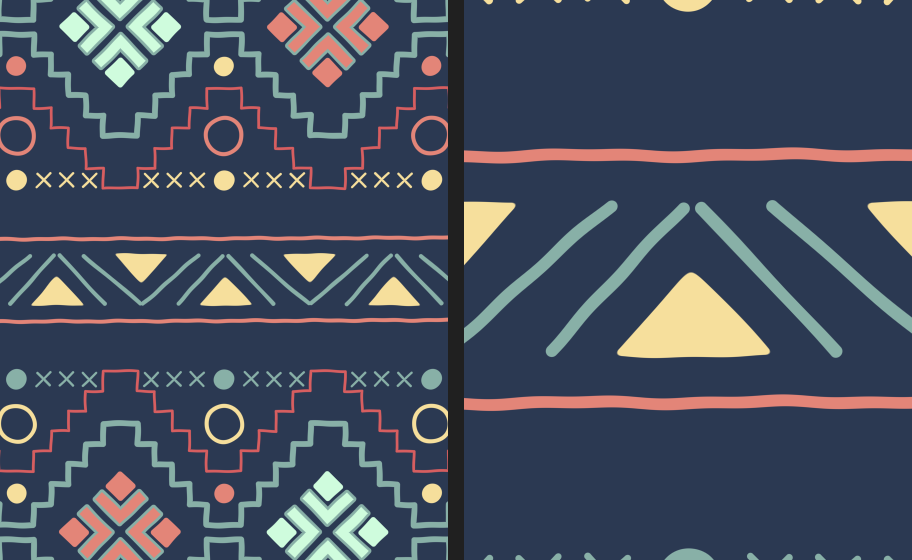
Left: the whole. Right: its middle third, enlarged.
This pattern is drawn by a Shadertoy shader. Its source:

```glsl
// Folk-style bands: stepped zigzags, split diamonds, dots, crosses and a central triangle frieze.

// Lengths are in units of 1/768 of the canvas height.
const float UNITS = 768.0;
const float PERIOD = 284.6;        // stair and diamond repeat
const float FRIEZE_PERIOD = 231.0; // triangle repeat
const float FRIEZE_SHIFT = 2.0;
const float RULE_Y = 56.5;
const float RULE_TILT = 0.0033;
const float CROSS_Y = 136.5;
const float RING_Y = 197.5;
const float RED_STAIR_Y = 262.5;
const float DOT_Y = 293.0;
const float DIAMOND_Y = 346.5;
const float WOBBLE = 0.55;

const vec3 NAVY  = vec3(0.170, 0.222, 0.322);
const vec3 TEAL  = vec3(0.535, 0.690, 0.655);
const vec3 CORAL = vec3(0.890, 0.520, 0.470);
const vec3 RED   = vec3(0.845, 0.370, 0.375);
const vec3 MINT  = vec3(0.810, 0.990, 0.865);
const vec3 CREAM = vec3(0.965, 0.875, 0.610);

float segment(vec2 p, vec2 a, vec2 b) {
    vec2 d = b - a;
    return length(p - a - d * clamp(dot(p - a, d) / dot(d, d), 0.0, 1.0));
}

float roundBox(vec2 p, vec2 halfSize, float r) {
    vec2 d = abs(p) - halfSize + r;
    return length(max(d, 0.0)) + min(max(d.x, d.y), 0.0) - r;
}

// Six treads joined by five risers across half a period
float stair(vec2 p, float riser) {
    float tread = PERIOD / 12.0;
    float d = 1e5;
    for (int i = 0; i < 6; i++) {
        vec2 start = vec2(tread, riser) * float(i);
        vec2 corner = start + vec2(tread, 0.0);
        d = min(d, segment(p, start, corner));
        if (i < 5) d = min(d, segment(p, corner, corner + vec2(0.0, riser)));
    }
    return d;
}

// Soft-cornered triangle standing on its base below the frieze axis
float triangle(vec2 p) {
    float side = dot(vec2(sqrt(p.x * p.x + 9.0), p.y - 7.0), normalize(vec2(39.0, 34.0)));
    vec2 d = vec2(side, -p.y - 35.5) + 3.0;
    return length(max(d, 0.0)) + min(max(d.x, d.y), 0.0) - 3.0;
}

// Slow layered sines give the strokes a hand-drawn edge
vec2 wobble(vec2 p) {
    return sin(p.yx * 0.071 + vec2(0.4, 1.9)) + 0.6 * sin(p.yx * 0.163 + p * 0.047);
}

void paint(inout vec3 col, vec3 ink, float d, float px) {
    col = mix(col, ink, 1.0 - smoothstep(-0.7 * px, 0.7 * px, d));
}

void mainImage(out vec4 fragColor, in vec2 fragCoord) {
    float px = UNITS / iResolution.y;
    vec2 p = (fragCoord - 0.5 * iResolution.xy) * px;
    p.y -= 0.5;
    p += WOBBLE * wobble(p);

    // Mirrored coordinates and alternating colours
    float lower = step(p.y, 0.0);
    float dotOdd = mod(floor(p.x / PERIOD + 0.5) + lower, 2.0);
    float diamondOdd = mod(floor(p.x / PERIOD) + lower, 2.0);
    vec2 q = vec2(abs(mod(p.x + 0.5 * PERIOD, PERIOD) - 0.5 * PERIOD), abs(p.y));
    vec3 col = NAVY;

    // Stepped zigzags
    float teal = stair(vec2(q.x, abs(q.y - DIAMOND_Y) - 10.0), 27.8);
    paint(col, TEAL, teal - 4.0, px);
    paint(col, RED, stair(vec2(q.x, RED_STAIR_Y - q.y), 27.4) - 1.9, px);

    // Diamonds: four chevrons, each cupping a corner square
    vec2 c = vec2(0.5 * PERIOD - q.x, q.y - DIAMOND_Y);
    vec2 g = abs(vec2(c.x + c.y, c.x - c.y)) * 0.70711;
    float chevron = min(roundBox(g - vec2(14.5, 32.5), vec2(10.5, 28.5), 4.0),
                        roundBox(g - vec2(32.5, 14.5), vec2(28.5, 10.5), 4.0));
    vec3 diamondInk = mix(CORAL, MINT, diamondOdd);
    paint(col, TEAL, chevron, px);
    paint(col, diamondInk, chevron + 3.8, px);
    paint(col, diamondInk, roundBox(g - 44.5, vec2(15.5), 4.0), px);

    // Dots and rings
    vec3 rowInk = mix(CREAM, TEAL, lower);
    paint(col, rowInk, length(q - vec2(0.0, CROSS_Y)) - 14.0, px);
    paint(col, mix(CORAL, CREAM, lower), abs(length(q - vec2(0.0, RING_Y)) - 24.6) - 2.8, px);
    paint(col, mix(CREAM, CORAL, dotOdd), length(q - vec2(0.0, DOT_Y)) - 13.5, px);

    // Three crosses on each side of a dot
    for (int i = 0; i < 3; i++) {
        vec2 k = abs(q - vec2(37.0 + 31.5 * float(i), CROSS_Y));
        paint(col, rowInk, segment(k, vec2(0.0), vec2(9.0)) - 1.6, px);
    }

    // Central frieze: slanted bars, triangles and two rules
    float x = abs(mod(p.x - FRIEZE_SHIFT + 0.5 * FRIEZE_PERIOD, FRIEZE_PERIOD) - 0.5 * FRIEZE_PERIOD);
    float bars = min(segment(vec2(x, p.y), vec2(4.0, 33.0), vec2(65.0, -33.0)),
                     segment(vec2(x, p.y), vec2(37.0, 33.0), vec2(114.0, -33.0)));
    paint(col, TEAL, bars - 2.8, px);
    float triangles = min(triangle(vec2(x, p.y)), triangle(vec2(0.5 * FRIEZE_PERIOD - x, -p.y)));
    paint(col, CREAM, triangles, px);
    paint(col, CORAL, abs(abs(p.y - RULE_TILT * p.x) - RULE_Y) - 2.7, px);

    fragColor = vec4(col, 1.0);
}
```
